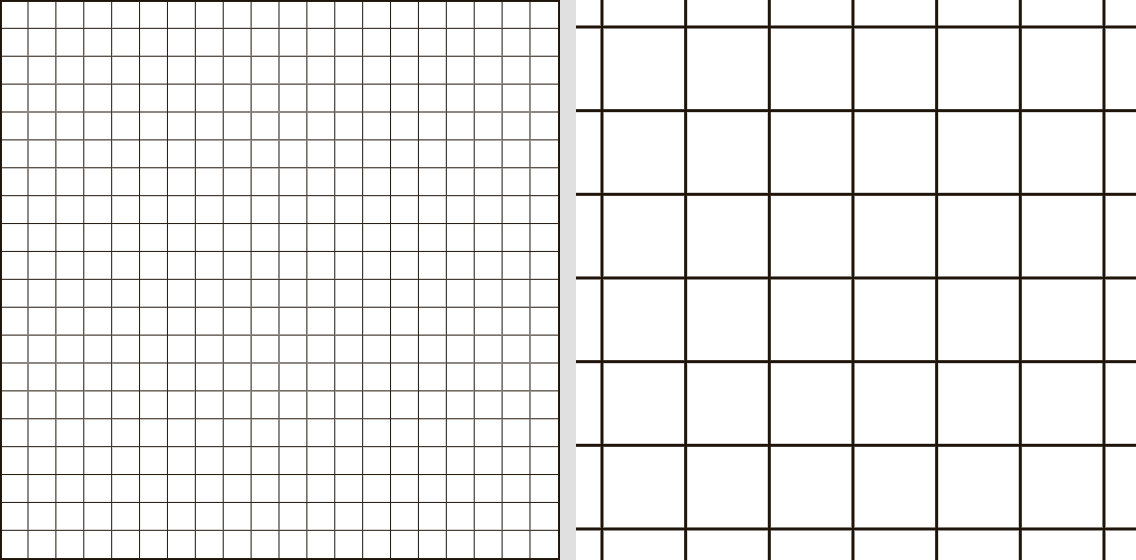
Left, the full canvas; right, a detail of the centre.
This pattern is drawn by a three.js fragment shader. Its source:

```glsl
varying vec2 vUv;

// Antialiased coverage of a band reaching halfWidth either side of its centre
vec2 bandCoverage(vec2 distanceToCentre, float halfWidth, vec2 pixel) {
  return clamp(0.5 + (halfWidth - distanceToCentre) / pixel, 0.0, 1.0);
}

void main() {
  vec2 pixel = fwidth(vUv);

  // Inner rules: 19 each way, dividing the sheet into 20 by 20 cells
  float pitch = 0.0498;
  vec2 fromMiddle = vUv - vec2(0.4982, 0.5012);
  vec2 nearestRule = clamp(floor(fromMiddle / pitch + 0.5), -9.0, 9.0);
  vec2 rules = bandCoverage(abs(fromMiddle - nearestRule * pitch), 0.0009, pixel);

  // Heavier frame along the canvas edges
  vec2 edgeDistance = min(vUv, 1.0 - vUv);
  vec2 frame = bandCoverage(edgeDistance, 0.0035, pixel);

  vec2 ink = max(rules, frame);
  vec3 paper = vec3(1.0);
  vec3 darkBrown = vec3(0.12, 0.08, 0.04);
  gl_FragColor = vec4(mix(paper, darkBrown, max(ink.x, ink.y)), 1.0);
}
```
